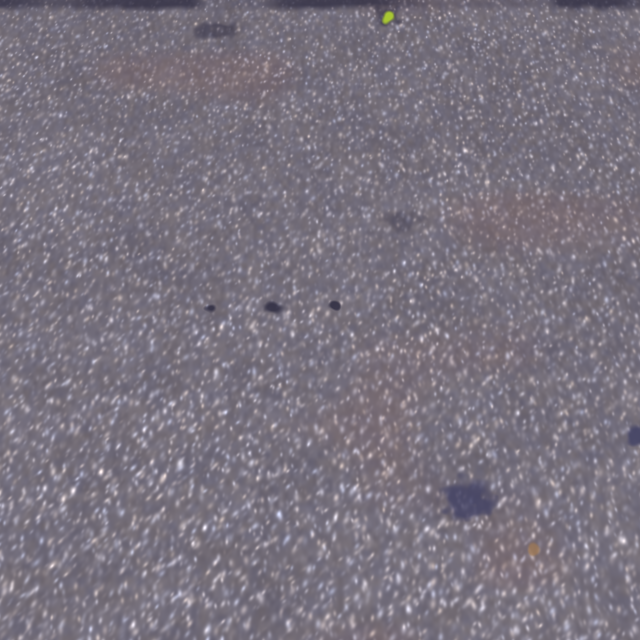
Reproduce this texture procedurally as a Shadertoy shader.

```glsl
// Weathered grey-violet asphalt with pale leaning grit, seen at a shallow angle

const vec3 TAR = vec3(0.437, 0.415, 0.463);
const vec3 NAVY = vec3(0.25, 0.25, 0.39);
const vec3 SOOT = vec3(0.20, 0.19, 0.27);
const vec3 RUST = vec3(0.50, 0.40, 0.40);
const vec3 LIME = vec3(0.66, 0.78, 0.20);
const vec3 OCHRE = vec3(0.64, 0.48, 0.32);

float hash(vec2 p) {
    return fract(sin(dot(p, vec2(127.1, 311.7))) * 43758.5453);
}

float noise(vec2 p) {
    vec2 cell = floor(p), f = fract(p);
    f = f * f * (3.0 - 2.0 * f);
    float low = mix(hash(cell), hash(cell + vec2(1, 0)), f.x);
    float high = mix(hash(cell + vec2(0, 1)), hash(cell + vec2(1, 1)), f.x);
    return mix(low, high, f.y);
}

// Ground coordinates whose scale grows evenly towards the far edge
vec2 groundPlane(vec2 uv, float shrink) {
    float nearness = 1.0 - shrink * uv.y;
    return vec2((uv.x - 0.5) / nearness, -log(nearness) / shrink);
}

// Soft grains, one per cell, each with its own size, lean, strength and tint
vec3 gritLayer(vec2 p, float seed, float stretch) {
    vec2 cell = floor(p);
    vec3 light = vec3(0.0);
    for (int j = -1; j <= 1; j++) {
        for (int i = -1; i <= 1; i++) {
            vec2 id = cell + vec2(i, j);
            vec2 key = id + seed;
            vec2 centre = id + vec2(hash(key), hash(key + 17.3));
            float lean = 0.3 + 1.1 * (hash(key + 31.7) - 0.5);
            float c = cos(lean), s = sin(lean);
            vec2 d = mat2(c, s, -s, c) * (p - centre);
            float width = mix(0.19, 0.29, hash(key + 47.9));
            d /= width * vec2(1.0, stretch);
            float strength = pow(hash(key + 59.1), 2.4);
            float warmth = hash(key + 73.3) - 0.5;
            vec3 tint = vec3(1.0 + 0.22 * warmth, 0.98, 0.97 - 0.32 * warmth);
            light += tint * strength * exp(-dot(d, d));
        }
    }
    return light;
}

// Soft-edged blot with a ragged outline
float blot(vec2 uv, vec2 centre, vec2 radius) {
    float ragged = 0.7 * (noise(uv * 85.0) - 0.5);
    return 1.0 - smoothstep(0.55, 1.2, length((uv - centre) / radius) + ragged);
}

void mainImage(out vec4 fragColor, in vec2 fragCoord) {
    vec2 uv = fragCoord / iResolution.xy;
    vec2 ground = groundPlane(uv, 0.38);
    float stretch = mix(1.75, 1.2, uv.y);
    float contrast = mix(0.31, 0.24, uv.y);

    // Binder: fine mottling, broad wear and bluish drift
    vec3 color = TAR;
    color += 0.055 * (noise(ground * vec2(120.0, 85.0)) - 0.5);
    color += 0.035 * (noise(ground * 14.0 + 5.0) - 0.5);
    color += vec3(-0.022, -0.008, 0.026) * (noise(ground * 65.0 + 40.0) - 0.5);

    // Faint rusty patches
    float rust = smoothstep(0.68, 0.95, noise(uv * vec2(5.0, 9.0) + 12.0));
    color = mix(color, RUST, 0.35 * rust);

    // Pale grit, thinner in worn areas
    float wear = mix(0.75, 1.2, noise(ground * 11.0 + 70.0));
    vec3 grit = gritLayer(ground * 62.0, 3.0, stretch);
    grit += gritLayer(ground * 81.0, 91.0, stretch);
    color += contrast * wear * grit;

    // Damp stains and small dark pits
    color = mix(color, NAVY, 0.75 * blot(uv, vec2(0.73, 0.22), vec2(0.038, 0.034)));
    color = mix(color, NAVY, 0.8 * blot(uv, vec2(0.995, 0.32), vec2(0.02, 0.018)));
    color = mix(color, SOOT, 0.5 * blot(uv, vec2(0.335, 0.953), vec2(0.032, 0.014)));
    color = mix(color, SOOT, 0.35 * blot(uv, vec2(0.63, 0.655), vec2(0.032, 0.02)));
    for (int i = 0; i < 3; i++) {
        float k = float(i);
        vec2 pit = vec2(0.33 + 0.096 * k, 0.518 + 0.004 * hash(vec2(k, 2.0)));
        vec2 size = vec2(0.009, 0.007) + vec2(0.009, 0.003) * mod(k, 2.0);
        color = mix(color, SOOT, 0.9 * blot(uv, pit, size));
    }

    // Broken dark seam along the far edge
    float seam = smoothstep(0.984, 0.997, uv.y + 0.006 * noise(uv * 50.0));
    float breaks = smoothstep(0.35, 0.7, noise(vec2(uv.x * 11.0, 8.0)));
    color = mix(color, SOOT, seam * mix(0.2, 0.8, breaks));

    // Bright fleck in its hollow, and an ochre chip
    color = mix(color, SOOT, 0.65 * blot(uv, vec2(0.605, 0.976), vec2(0.02, 0.018)));
    color = mix(color, LIME, blot(uv, vec2(0.607, 0.974), vec2(0.011, 0.012)));
    color = mix(color, OCHRE, 0.7 * blot(uv, vec2(0.832, 0.14), vec2(0.01, 0.013)));

    fragColor = vec4(clamp(color, 0.0, 1.0), 1.0);
}
```
